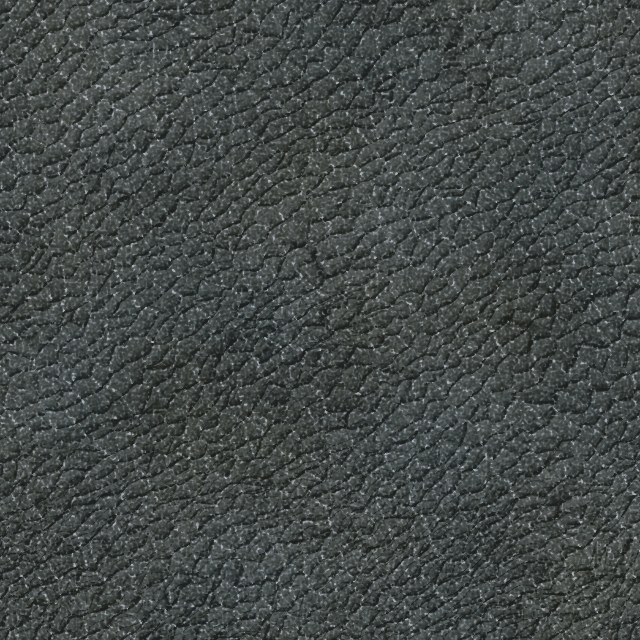
A Shadertoy shader for this texture:

```glsl
// Dark grey-green pebbled leather: warped Voronoi pebbles with thin dark
// slanted furrows and pale dotted steep seams, broken by long folds, finer
// wrinkles and a speckled grain made of gradient noise.

#define DENSITY 33.0      // pebbles across the canvas
#define SLANT 0.6         // direction of the creases, radians
#define FLATTEN 1.2       // squeeze of pebbles across the creases
#define WARP 0.05         // bending of the pebble rows
#define BASE 0.262        // mean brightness
#define FURROW 0.125      // depth of dark creases
#define SEAM 0.16         // brightness of pale seams
#define RELIEF 0.09       // light and shade on pebble flanks
#define GRAIN 0.13        // strength of fine grain
#define SPARKLE 0.2       // strength of pale specks

vec2 hash2(vec2 cell) {
    vec3 h = fract(cell.xyx * vec3(0.1031, 0.1030, 0.0973));
    h += dot(h, h.yzx + 33.33);
    return fract((h.xx + h.yz) * h.zy);
}

float gradientDot(vec2 cell, vec2 offset) {
    float angle = 6.2832 * hash2(cell).x;
    return dot(vec2(cos(angle), sin(angle)), offset);
}

float gradientNoise(vec2 p) {
    vec2 i = floor(p), f = fract(p);
    vec2 u = f * f * f * (f * (f * 6.0 - 15.0) + 10.0);
    vec2 e = vec2(1.0, 0.0);
    float low = mix(gradientDot(i, f), gradientDot(i + e, f - e), u.x);
    float high = mix(gradientDot(i + e.yx, f - e.yx), gradientDot(i + 1.0, f - 1.0), u.x);
    return mix(low, high, u.y);
}

// x: distance to the pebble edge, yz: direction to it, w: pebble id
vec4 pebbles(vec2 p) {
    vec2 i = floor(p), f = fract(p);
    vec2 nearestCell = vec2(0.0), toNearest = vec2(8.0);
    for (int y = -1; y <= 1; y++)
    for (int x = -1; x <= 1; x++) {
        vec2 cell = vec2(x, y);
        vec2 r = cell + 0.04 + 0.92 * hash2(i + cell) - f;
        if (dot(r, r) < dot(toNearest, toNearest)) {
            toNearest = r;
            nearestCell = cell;
        }
    }
    vec3 edge = vec3(8.0, 0.0, 1.0);
    for (int y = -2; y <= 2; y++)
    for (int x = -2; x <= 2; x++) {
        if (x == 0 && y == 0) continue;
        vec2 cell = nearestCell + vec2(x, y);
        vec2 r = cell + 0.04 + 0.92 * hash2(i + cell) - f;
        vec2 normal = normalize(r - toNearest);
        float d = dot(0.5 * (r + toNearest), normal);
        if (d < edge.x) edge = vec3(d, normal);
    }
    return vec4(edge, hash2(i + nearestCell + 7.0).y);
}

void mainImage(out vec4 fragColor, in vec2 fragCoord) {
    vec2 uv = fragCoord / iResolution.y;

    // Bent coordinates, x running along the creases
    vec2 bend = WARP * vec2(gradientNoise(uv * 4.0), gradientNoise(uv * 4.0 + 17.0));
    bend += 0.008 * vec2(gradientNoise(uv * 30.0), gradientNoise(uv * 30.0 + 31.0));
    float c = cos(SLANT), s = sin(SLANT);
    vec2 q = mat2(c, -s, s, c) * (uv + bend);
    vec2 p = q * vec2(1.0, FLATTEN) * DENSITY;

    // Grain at three sizes
    float coarse = gradientNoise(uv * 95.0);
    float medium = gradientNoise(uv * 160.0 + 5.0);
    float fine = gradientNoise(uv * 235.0 + 11.0);
    float speck = smoothstep(0.05, 0.45, medium * 0.6 + fine * 0.7);

    // Wrinkled areas, mostly in the lower third
    float wrinkled = 0.3 + 0.5 * gradientNoise(uv * 3.0 + 3.0);
    wrinkled = clamp(wrinkled + 0.5 * (1.0 - smoothstep(0.22, 0.38, uv.y)), 0.0, 1.0);

    // Large pebbles: flank shading, thin dark furrows, pale dotted seams
    vec4 big = pebbles(p);
    float d = max(big.x + 0.04 * coarse + 0.03 * medium, 0.0);
    float along = smoothstep(0.3, 0.8, abs(big.z));
    float groove = 1.0 - smoothstep(0.02, 0.12, d);
    float seam = 1.0 - smoothstep(0.03, 0.15, d);
    float rim = smoothstep(0.05, 0.14, d) * (1.0 - smoothstep(0.14, 0.34, d));
    float light = BASE + 0.035 * (big.w - 0.5) + 0.02 * smoothstep(0.0, 0.4, d);
    light += RELIEF * big.z * exp(-3.5 * d) * smoothstep(0.02, 0.12, d);
    light -= FURROW * groove * along;
    light += SEAM * seam * (1.0 - along) * (0.55 + 0.9 * speck);
    light += SEAM * rim * max(big.z, 0.0) * (0.1 + 0.6 * speck);

    // Small pebbles
    vec4 small = pebbles(p * 1.9 + 40.0);
    float crack = 1.0 - smoothstep(0.02, 0.17, small.x + 0.06 * medium);
    float crackTone = mix(0.45 * SEAM, -0.7 * FURROW, smoothstep(0.3, 0.8, abs(small.z)));
    light += wrinkled * (RELIEF * 0.7 * small.z * exp(-4.0 * small.x) + crack * crackTone);

    // Long folds
    float fold = abs(gradientNoise(q * vec2(8.0, 21.0) + 9.0));
    fold = 1.0 - smoothstep(0.01, 0.075, fold + 0.03 * coarse);
    light -= 0.75 * FURROW * fold * smoothstep(-0.1, 0.3, gradientNoise(uv * 5.0 + 21.0));

    // Grain, specks gathering near the edges, broad shading
    light += GRAIN * (0.4 * coarse + 0.6 * medium + 0.7 * fine);
    light += SPARKLE * speck * (0.25 + 0.75 * exp(-4.0 * d));
    light += 0.055 * gradientNoise(uv * 4.0 + 50.0);
    light = 0.11 + 0.5 * (light - 0.11 + sqrt((light - 0.11) * (light - 0.11) + 0.003));
    light = min(light, 0.68);

    // Grey-green leather with drifting cool and warm tints
    vec3 color = light * mix(vec3(0.93, 1.03, 0.98), vec3(0.96, 1.0, 1.02), smoothstep(0.2, 0.5, light));
    float tint = gradientNoise(uv * 5.0 + 70.0) + 0.6 * gradientNoise(uv * 60.0 + 80.0);
    color += vec3(-0.01, 0.0, 0.015) * tint;
    fragColor = vec4(color, 1.0);
}
```
